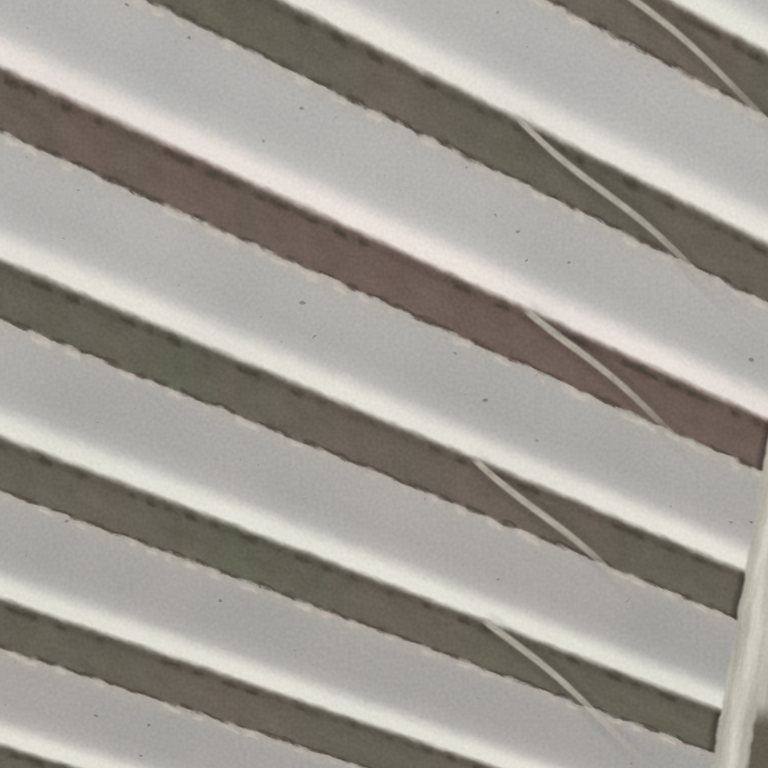
This texture is drawn by a WebGL 2 fragment shader. Its source:

```glsl
#version 300 es
precision highp float;
uniform vec2 u_resolution;
out vec4 outColor;

vec2 hashGradient(vec2 cell) {
  vec2 h = vec2(dot(cell, vec2(127.1, 311.7)), dot(cell, vec2(269.5, 183.3)));
  return fract(sin(h) * 43758.55) * 2.0 - 1.0;
}

float gradientNoise(vec2 p) {
  vec2 i = floor(p), f = fract(p);
  vec2 u = f * f * f * (f * (f * 6.0 - 15.0) + 10.0);
  vec2 e = vec2(0.0, 1.0);
  return mix(
    mix(dot(hashGradient(i), f), dot(hashGradient(i + e.yx), f - e.yx), u.x),
    mix(dot(hashGradient(i + e), f - e), dot(hashGradient(i + 1.0), f - 1.0), u.x), u.y);
}

float fbm(vec2 p) {
  float sum = 0.0, gain = 0.6;
  for (int i = 0; i < 4; i++) {
    sum += gain * gradientNoise(p);
    p = p * 2.03 + 7.3;
    gain *= 0.5;
  }
  return sum;
}

// Coefficients of slat edge height: offset + linear * k - bend * k * k
vec3 slatCurve(float x) {
  return mix(vec3(-0.182, 0.2805, 0.01), vec3(0.319, 0.2385, 0.0095), x);
}

float slatEdge(float x, float k) {
  vec3 c = slatCurve(x);
  return c.x + k * (c.y - c.z * k);
}

float slatIndex(vec2 p) {
  vec3 c = slatCurve(p.x);
  return (c.y - sqrt(max(c.y * c.y - 4.0 * c.z * (p.y - c.x), 0.0))) / (2.0 * c.z);
}

// x: distance to the segment, y: position along it
vec2 segment(vec2 p, vec2 a, vec2 span) {
  float t = clamp(dot(p - a, span) / dot(span, span), 0.0, 1.0);
  return vec2(length(p - a - span * t), t);
}

void main() {
  vec2 p = gl_FragCoord.xy / u_resolution;
  p.y = 1.0 - p.y;
  float k = slatIndex(p);
  float row = floor(k + 0.35);
  float s = k - row;
  float warm = exp(-2.0 * (row - 1.0) * (row - 1.0));
  float cloud = fbm(p * 5.0);
  vec2 along = vec2(p.x * 24.0, k * 9.0);
  float chips = fbm(along * 1.8 + 31.0);

  // Pale faces with a bright rolled lip
  vec3 face = mix(vec3(0.645, 0.635, 0.62), vec3(0.70, 0.695, 0.685), smoothstep(0.9, 0.1, p.y));
  face += 0.05 * cloud * vec3(1.0, 0.8, 0.7);
  face += 0.06 * smoothstep(-0.35, -0.12, s) * step(s, 0.2);
  face = mix(face, vec3(0.69, 0.66, 0.62), 0.6 * smoothstep(0.46, 0.32, s) * step(0.0, s));
  vec3 lipColor = mix(vec3(0.895, 0.89, 0.85), vec3(0.92, 0.885, 0.86), warm);
  float lip = smoothstep(-0.22, -0.08, s + 0.025 * chips) * step(s, 0.3);
  face = mix(face, lipColor, lip * (0.93 + 0.3 * cloud));
  float speck = smoothstep(0.43, 0.6, gradientNoise(p * vec2(75.0, 95.0)));
  face -= 0.16 * speck * (1.0 - lip);

  // Shaded gaps, each with its own hue
  vec3 gap = mix(vec3(0.40, 0.385, 0.34), vec3(0.42, 0.37, 0.34), warm);
  gap += 0.07 * fbm(vec2(p.x * 5.0, row * 3.7)) * vec3(1.0, 0.1, 0.5);
  gap += 0.05 * fbm(along) - 0.02 * smoothstep(0.25, 0.0, s);
  float upper = smoothstep(-0.035, 0.025, s + 0.02 * chips);
  float lower = smoothstep(0.335, 0.305, s + 0.045 * chips);
  vec3 color = mix(face, gap, upper * lower);

  // Broken dark seams and chipped light rims
  float dashes = smoothstep(-0.08, 0.18, gradientNoise(vec2(p.x * 42.0, row * 5.3)));
  float seam = exp(-pow((s - 0.045 + 0.03 * chips) / 0.022, 2.0));
  color = mix(color, vec3(0.25, 0.23, 0.20), seam * (0.2 + 0.5 * dashes));
  float underside = exp(-pow((s - 0.31 + 0.045 * chips) / 0.014, 2.0));
  color = mix(color, vec3(0.27, 0.24, 0.21), 0.6 * underside * (1.0 - dashes));
  float rim = exp(-pow((s - 0.355 + 0.05 * chips) / 0.016, 2.0));
  color = mix(color, vec3(0.80, 0.77, 0.72), 0.55 * rim * dashes);

  // Thin slanting cords, fading over the faces
  for (int i = -1; i < 4; i++) {
    float n = float(i);
    float x = 0.685 - 0.027 * n - 0.02 * cos(3.14159 * n);
    float reach = i < 1 ? 0.34 : 0.25;
    vec2 bent = p + vec2(0.0, 0.006 * sin(p.x * 24.0 + n));
    vec2 cord = segment(bent, vec2(x, slatEdge(x, n) - 0.008), reach * vec2(1.0, 0.88));
    float fade = smoothstep(1.0, 0.45, cord.y) * smoothstep(0.0, 0.06, cord.y);
    float shade = smoothstep(0.012, 0.004, abs(cord.x - 0.006));
    color = mix(color, color * 0.85, 0.5 * fade * shade);
    float strand = smoothstep(0.0065, 0.002, cord.x);
    color = mix(color, vec3(0.71, 0.69, 0.64), strand * fade * (0.85 + 0.5 * chips));
  }

  // Worn upright frame at the right end
  float inside = p.x - 1.0956 + 0.17 * p.y + 0.006 * fbm(p * vec2(12.0, 30.0));
  float streak = fbm(vec2(inside * 70.0, p.y * 9.0));
  vec3 frame = vec3(0.69, 0.675, 0.63) + 0.18 * streak;
  frame += 0.10 * exp(-pow((inside - 0.025) / 0.012, 2.0));
  float hollow = smoothstep(0.042, 0.052, inside + 0.01 * streak) * smoothstep(0.91, 0.95, p.y);
  frame = mix(frame, vec3(0.38, 0.355, 0.31), hollow);
  color = mix(color, color * 0.7, smoothstep(-0.012, 0.0, inside) * upper * lower);
  color = mix(color, frame, smoothstep(-0.002, 0.004, inside));

  color += 0.035 * gradientNoise(p * 190.0);
  outColor = vec4(clamp(color, 0.0, 1.0), 1.0);
}
```
